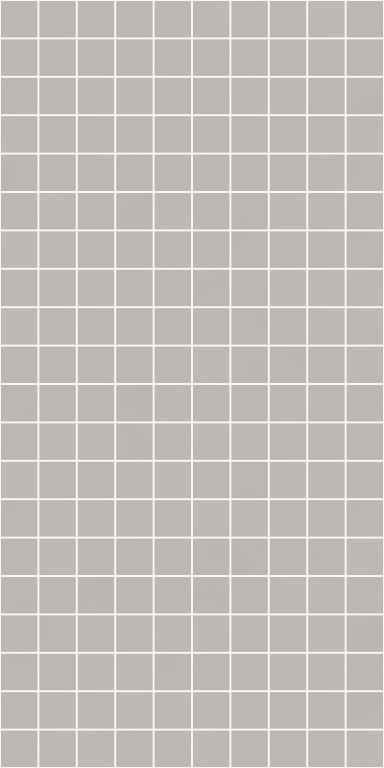
This pattern is drawn by a Shadertoy shader. Its source:

```glsl
// Square grey mosaic tiles, ten across, parted by thin white grout lines.
// Each tile gets a hashed tint between cool and warm grey, with a faint
// drift of gradient noise; grout comes from the distance to the cell edge.

float hash(vec2 p) {
    vec3 q = fract(p.xyx * vec3(0.1031, 0.1030, 0.0973));
    q += dot(q, q.yzx + 33.33);
    return fract((q.x + q.y) * q.z);
}

vec2 gradientAt(vec2 corner) {
    float angle = 6.2832 * hash(corner + 71.0);
    return vec2(cos(angle), sin(angle));
}

float gradientNoise(vec2 p) {
    vec2 i = floor(p), f = fract(p);
    vec2 u = f * f * f * (f * (f * 6.0 - 15.0) + 10.0);
    vec2 e = vec2(1.0, 0.0);
    float low = mix(dot(gradientAt(i), f),
                    dot(gradientAt(i + e.xy), f - e.xy), u.x);
    float high = mix(dot(gradientAt(i + e.yx), f - e.yx),
                     dot(gradientAt(i + e.xx), f - e.xx), u.x);
    return mix(low, high, u.y);
}

// Share of a pixel along one axis covered by a line around distance zero
float lineCoverage(float dist, float halfWidth, float pixel) {
    float covered = min(dist + 0.5 * pixel, halfWidth)
                  - max(dist - 0.5 * pixel, -halfWidth);
    return clamp(covered / pixel, 0.0, 1.0);
}

void mainImage(out vec4 fragColor, in vec2 fragCoord) {
    // Ten tiles span the width; rows are square and centred vertically
    float pixel = 10.0 / iResolution.x;
    vec2 p = (fragCoord - 0.5 * iResolution.xy) * pixel;
    vec2 tile = floor(p);

    // Tile tint: cool to warm grey, slightly uneven inside
    vec3 color = mix(vec3(0.727, 0.716, 0.704),
                     vec3(0.743, 0.725, 0.712), hash(tile + 40.0));
    color += 0.004 * gradientNoise(p * 1.3 + 17.0 * hash(tile + 9.0));

    // Grout centred on the cell borders
    vec2 edge = 0.5 - abs(fract(p) - 0.5);
    float across = lineCoverage(edge.x, 0.024, pixel);
    float down = lineCoverage(edge.y, 0.024, pixel);
    float grout = 1.0 - (1.0 - across) * (1.0 - down);
    color = mix(color, vec3(0.985, 0.982, 0.978), grout);

    fragColor = vec4(color, 1.0);
}
```
